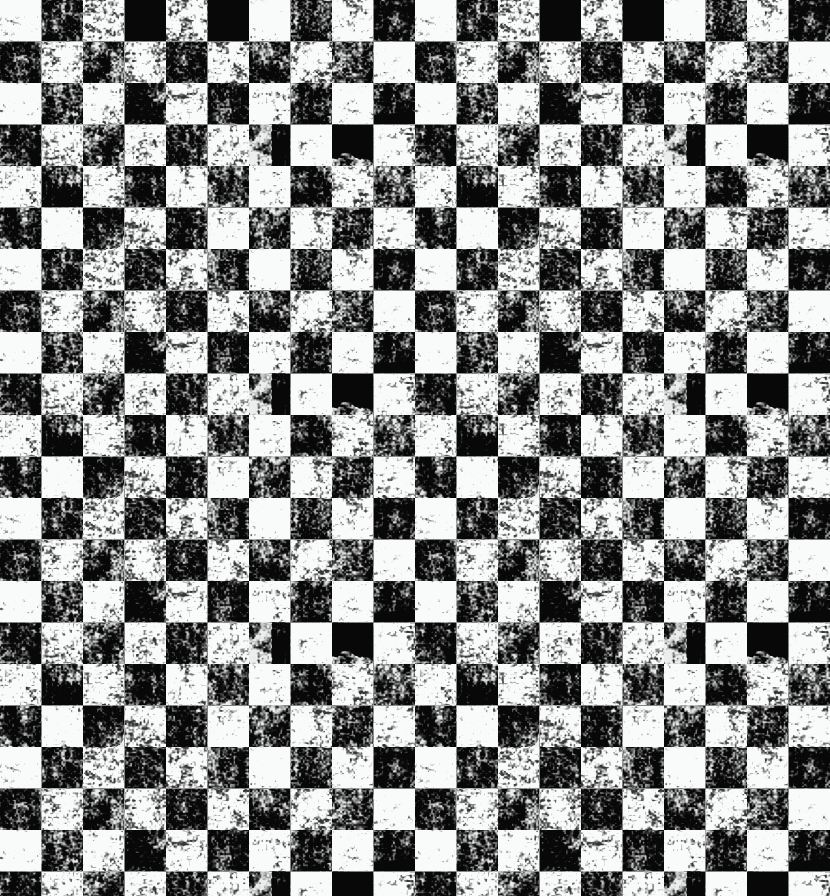
Give the GLSL for this pattern, as a WebGL 1 fragment shader.

```glsl
precision highp float;
uniform vec2 u_resolution;

float hash(vec2 p) {
  vec3 q = fract(p.xyx * vec3(0.1031, 0.1030, 0.0973));
  q += dot(q, q.yzx + 33.33);
  return fract((q.x + q.y) * q.z);
}

float noise(vec2 p) {
  vec2 i = floor(p), f = fract(p);
  f = f * f * (3.0 - 2.0 * f);
  return mix(mix(hash(i), hash(i + vec2(1.0, 0.0)), f.x),
             mix(hash(i + vec2(0.0, 1.0)), hash(i + vec2(1.0)), f.x), f.y);
}

// Noise centred on zero
float grain(vec2 p) { return noise(p) - 0.5; }

// Signed wave: positive on even cells, zero on their borders
vec2 cellWave(vec2 p) { return abs(mod(p - 0.5, 2.0) - 1.0) - 0.5; }

// One on the chosen cell of the wear block, zero elsewhere
float isCell(vec2 tile, float column, float row) {
  return step(distance(tile, vec2(column, row)), 0.5);
}

// Ink losses peculiar to single dark cells; f runs down from the cell's top
float specialWear(vec2 tile, vec2 f, float row) {
  float wear = isCell(tile, 6.0, 3.0) * mix(0.3, -0.5, smoothstep(0.53, 0.58, f.x));
  float ridge = 0.82 - 0.2 * exp(-18.0 * (f.x - 0.4) * (f.x - 0.4))
              + 0.12 * grain(f * 9.0);
  wear += isCell(tile, 8.0, 3.0) * mix(-0.7, 0.2, smoothstep(ridge, ridge + 0.08, f.y));
  wear += isCell(tile, 5.0, 4.0) * 0.22;
  wear -= isCell(tile, 1.0, 4.0) * 0.5 * smoothstep(0.3, 0.8, f.y);
  wear -= isCell(tile, 9.0, 2.0) * 0.6 * smoothstep(0.7, 0.85, f.y);
  wear -= isCell(tile, 7.0, 2.0) * 0.25 * f.y;
  float corner = length(max(f - 0.7, 0.0));
  wear += isCell(tile, 2.0, 5.0) * 0.7 * smoothstep(0.29, 0.33, corner);
  // The first row holds two almost solid cells
  float solid = isCell(tile, 3.0, 0.0) + isCell(tile, 5.0, 0.0);
  return wear - 0.8 * solid * step(row, 0.5);
}

void main() {
  // Twenty cells across, counted from the top left
  vec2 p = vec2(gl_FragCoord.x, u_resolution.y - gl_FragCoord.y) * 20.0 / u_resolution.x;
  vec2 cell = floor(p), f = fract(p);

  // Wear repeats in blocks of ten by six cells
  vec2 tile = mod(cell, vec2(10.0, 6.0));
  vec2 q = f + tile * vec2(3.37, 5.71) + 2.0;
  float cellWear = hash(tile + 41.0) - 0.5;

  float speckle = 0.65 * grain(q * 22.0) + 0.45 * grain(q * 12.0 + 7.0);
  float patches = 0.5 * grain(q * 2.7) + 0.25 * grain(q * 6.0 + 19.0);
  float streaks = 0.4 * grain(q * vec2(11.0, 1.6) + 31.0);
  float scratches = 0.4 * grain(q * vec2(3.5, 17.0) + 53.0);

  // Pale flecks where ink is rubbed off, dark specks on the white
  float rubbed = 0.5 + speckle + patches + streaks + 0.25 * cellWear
               + specialWear(tile, f, cell.y);
  float specked = 0.5 + speckle + patches + scratches + 0.35 * cellWear
                + 0.3 * streaks;
  float ink = mix(0.03, 0.93, smoothstep(0.33, 1.15, rubbed));
  float paper = mix(0.98, 0.2, smoothstep(0.6, 1.15, specked));

  // Checkerboard with borders softened over one pixel
  vec2 side = clamp(cellWave(p) * u_resolution.x / 10.0, -1.0, 1.0);
  float value = mix(ink, paper, 0.5 + 0.5 * side.x * side.y);
  gl_FragColor = vec4(value * vec3(0.995, 1.0, 1.0), 1.0);
}
```
